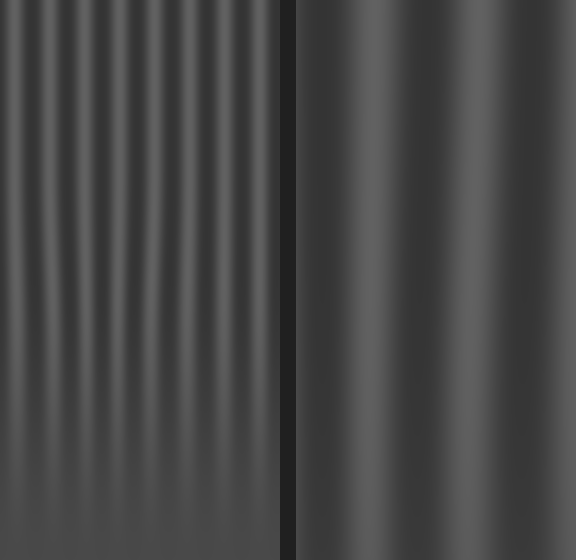
Left: the whole. Right: its middle third, enlarged.
Write a Shadertoy shader that draws this pattern.

```glsl
// Horizontal pull of the folds toward a gather point, stronger lower down
float gather(vec2 uv) {
    float offset = uv.x - 0.365;
    float reach = exp(-offset * offset / 0.0625);
    return 0.13 * offset * reach * (1.0 - smoothstep(0.38, 0.7, uv.y));
}

// Soft ridge with a broad, flat valley; eight folds across the canvas
float foldRidge(float x) {
    float wave = 0.5 + 0.5 * cos(6.28318 * (x * 8.0 - 0.417));
    return pow(wave, 1.4);
}

void mainImage(out vec4 fragColor, in vec2 fragCoord) {
    vec2 uv = fragCoord / iResolution.xy;

    // Folded cloth
    float ridge = foldRidge(uv.x + gather(uv));
    float cloth = mix(0.205, 0.38, ridge);

    // Folds flatten out toward the hem
    float depth = smoothstep(-0.03, 0.52, uv.y);
    float shade = mix(0.285, cloth, depth);

    fragColor = vec4(vec3(shade), 1.0);
}
```
